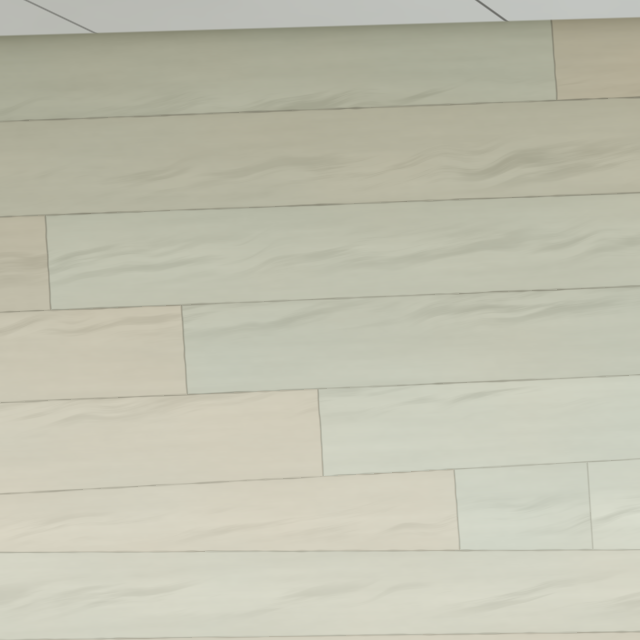
Give the GLSL for this texture, as a Shadertoy shader.

```glsl
// Pale wooden floor boards with staggered joints, running up to a grey skirting.
#define LIGHT vec3(0.830, 0.830, 0.770)
#define SHADE vec3(0.700, 0.692, 0.612)
#define SKIRTING vec3(0.725, 0.730, 0.705)
#define SEAM_COLOR vec3(0.500, 0.490, 0.430)
#define SEAM_WIDTH 0.0024
#define JOINT_START 0.866
#define JOINT_STEP 0.213
#define BOARD_LENGTH 1.217
#define JOINT_LEAN 0.009
#define GRAIN 0.024
#define WISPS 0.075

// Seam heights at the left and right side, from the skirting downwards
const vec2 SEAMS[9] = vec2[9](
    vec2(0.944, 0.973), vec2(0.810, 0.848), vec2(0.661, 0.699),
    vec2(0.512, 0.553), vec2(0.371, 0.414), vec2(0.228, 0.283),
    vec2(0.137, 0.141), vec2(0.000, 0.013), vec2(-0.140, -0.130));

// Height of the figured grain band within each row
const float FIGURE[8] = float[8](0.14, 0.35, 0.50, 0.83, 0.88, 0.40, 0.45, 0.5);

float hash(vec2 p) {
    vec3 q = fract(vec3(p.xyx) * 0.1031);
    q += dot(q, q.yzx + 33.33);
    return fract((q.x + q.y) * q.z);
}

float noise(vec2 p) {
    vec2 i = floor(p), f = fract(p);
    f = f * f * (3.0 - 2.0 * f);
    return mix(mix(hash(i), hash(i + vec2(1, 0)), f.x),
               mix(hash(i + vec2(0, 1)), hash(i + vec2(1, 1)), f.x), f.y);
}

float fbm(vec2 p) {
    float sum = 0.0, amp = 0.5;
    for (int i = 0; i < 4; i++) {
        sum += amp * noise(p);
        p = p * 2.03 + 17.3;
        amp *= 0.5;
    }
    return sum;
}

float seamHeight(int i, float x) { return mix(SEAMS[i].x, SEAMS[i].y, x); }

// Soft line coverage at distance d
float line(float d, float width) {
    float aa = 1.0 / iResolution.y;
    return 1.0 - smoothstep(0.5 * width - aa, 0.5 * width + aa, abs(d));
}

vec3 skirting(vec2 p) {
    vec3 color = SKIRTING + vec3(0.035, 0.042, 0.050) * smoothstep(0.1, 1.0, p.x);
    color += 0.012 * (fbm(p * vec2(12.0, 30.0)) - 0.5);
    float leftGap = (p.x - 0.040 - (1.0 - p.y) * 2.1) * 0.43;
    float rightGap = (p.x - 0.745 - (1.0 - p.y) * 1.4) * 0.58;
    float gaps = max(0.6 * line(leftGap, 0.0025), 0.85 * line(rightGap, 0.0032));
    return mix(color, vec3(0.36, 0.36, 0.34), gaps);
}

vec3 boards(vec2 p) {
    // Row and height within it
    int row = 0;
    for (int i = 1; i < 8; i++) row += int(p.y < seamHeight(i, p.x));
    float top = seamHeight(row, p.x), bottom = seamHeight(row + 1, p.x);
    float v = (p.y - bottom) / (top - bottom);

    // Staggered joints; row 5 holds a short board, row 6 is unbroken
    float joint = mod(JOINT_START + JOINT_STEP * float(row), BOARD_LENGTH);
    if (row == 6) joint = 2.0;
    float joint2 = row == 5 ? joint + JOINT_STEP - 0.005 : 2.0;
    float x = p.x - JOINT_LEAN * (0.5 - v);
    float board = step(joint, x) + step(joint2, x);
    vec2 seed = vec2(float(row) * 7.0 + 3.0, board * 13.0 + 5.0);

    // Light falloff and tint per board
    vec3 color = mix(LIGHT, SHADE, smoothstep(0.1, 0.95, p.y));
    color -= 0.025 * (1.0 - p.x) * smoothstep(0.2, 1.0, p.y);
    color += 0.014 * (hash(seed) - 0.5);
    float warm = row == 0 ? board : 1.0 - min(board, 1.0);
    if (row == 1 || row == 6) warm = 0.4;
    color += mix(vec3(-0.006, 0.005, 0.008), vec3(0.004, -0.010, -0.016), warm);
    color += vec3(0.018, 0.002, -0.006) * (fbm(p * vec2(5.0, 9.0) + 41.0) - 0.47);

    // Fine grain along the boards and slanted wisps in the figured band
    vec2 along = vec2(p.x, p.y - 0.04 * p.x);
    color += GRAIN * (fbm(along * vec2(7.0, 90.0) + seed) - 0.47);
    color += GRAIN * (fbm(along * vec2(3.0, 28.0) + seed * 2.0) - 0.47);
    color += 0.5 * GRAIN * (fbm(p * vec2(60.0, 110.0)) - 0.47);
    float slant = p.y - 0.20 * p.x + 0.018 * noise(p * vec2(16.0, 12.0) + seed);
    float wisp = fbm(vec2(p.x * 8.0, slant * 75.0) + seed);
    float offset = (v - FIGURE[row]) / 0.20;
    float strength = 0.45 + 0.55 * noise(vec2(p.x * 5.0, 0.0) + seed);
    color -= WISPS * strength * exp(-offset * offset) * (smoothstep(0.4, 0.75, wisp) - 0.25);

    // Worn seams and joints
    float wear = 0.35 + 0.65 * noise(vec2(p.x * 22.0, float(row) * 9.0 + floor(v + 0.5)));
    float seamGap = row == 0 ? p.y - bottom : min(top - p.y, p.y - bottom);
    float wobble = 0.0012 * (noise(p * 70.0) - 0.5);
    float fade = mix(0.42, 0.80, smoothstep(0.1, 0.8, p.y));
    float seam = line(seamGap + wobble, SEAM_WIDTH) * wear;
    float ends = max(line(x - joint + wobble, SEAM_WIDTH), 0.7 * line(x - joint2, SEAM_WIDTH));
    color = mix(color, SEAM_COLOR, fade * max(seam, 0.85 * ends));
    color -= 0.022 * fade * exp(-abs(seamGap) / 0.005);

    // Shadow below the skirting
    float depth = max(seamHeight(0, p.x) - p.y, 0.0);
    color -= mix(0.13, 0.09, p.x) * exp(-depth / 0.013) + 0.04 * exp(-depth / 0.05);
    return color;
}

void mainImage(out vec4 fragColor, in vec2 fragCoord) {
    vec2 p = fragCoord / iResolution.xy;
    float edge = p.y - seamHeight(0, p.x);
    float wall = smoothstep(-0.002, 0.002, edge);
    fragColor = vec4(mix(boards(p), skirting(p), wall), 1.0);
}
```
